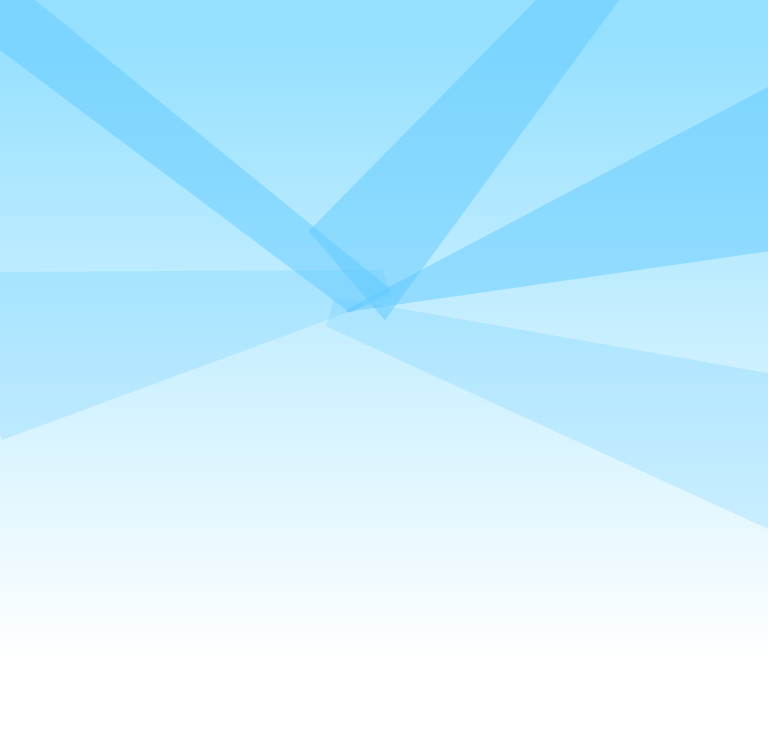
This background is drawn by a WebGL 2 fragment shader. Its source:

```glsl
#version 300 es
precision highp float;
// Pale blue sky gradient with translucent rays crossing near the centre.

uniform vec2 u_resolution;
out vec4 outColor;

const vec3 SKY = vec3(0.59, 0.88, 1.0);
const vec3 WHITE = vec3(1.0);
const vec3 RAY = vec3(0.35, 0.78, 1.0);
const float STRONG = 0.45;
const float FAINT = 0.22;

// Signed distance to the line a-b, positive on its left side
float edgeDistance(vec2 p, vec2 a, vec2 b) {
    vec2 e = normalize(b - a);
    return dot(p - a, vec2(-e.y, e.x));
}

// Coverage of a convex quad with clockwise corners
float quad(vec2 p, vec2 a, vec2 b, vec2 c, vec2 d, float pixel) {
    float dist = max(max(edgeDistance(p, a, b), edgeDistance(p, b, c)),
                     max(edgeDistance(p, c, d), edgeDistance(p, d, a)));
    return 1.0 - smoothstep(-0.6 * pixel, 0.6 * pixel, dist);
}

// Lays a translucent ray over the base colour
vec3 tint(vec3 base, float coverage, float opacity) {
    return mix(base, RAY, coverage * opacity);
}

void main() {
    vec2 uv = gl_FragCoord.xy / u_resolution;
    float pixel = 1.0 / min(u_resolution.x, u_resolution.y);

    // Vertical fade from sky to white
    vec3 color = mix(WHITE, SKY, clamp((uv.y - 0.12) / 0.82, 0.0, 1.0));

    // Faint rays: left and lower right
    float left = quad(uv, vec2(-0.072, 0.637), vec2(0.499, 0.640),
                      vec2(0.510, 0.605), vec2(0.0026, 0.4133), pixel);
    float lowerRight = quad(uv, vec2(0.436, 0.604), vec2(1.042, 0.495),
                            vec2(1.042, 0.275), vec2(0.4245, 0.565), pixel);
    color = tint(color, left, FAINT);
    color = tint(color, lowerRight, FAINT);

    // Strong rays: upper left, top and right
    float upperLeft = quad(uv, vec2(-0.018, 1.053), vec2(0.510, 0.613),
                           vec2(0.456, 0.583), vec2(-0.156, 1.053), pixel);
    float top = quad(uv, vec2(0.749, 1.053), vec2(0.844, 1.053),
                     vec2(0.501, 0.573), vec2(0.402, 0.692), pixel);
    float right = quad(uv, vec2(0.4505, 0.587), vec2(1.042, 0.907),
                       vec2(1.042, 0.671), vec2(0.4505, 0.584), pixel);
    color = tint(color, upperLeft, STRONG);
    color = tint(color, top, STRONG);
    color = tint(color, right, STRONG);

    outColor = vec4(color, 1.0);
}
```
